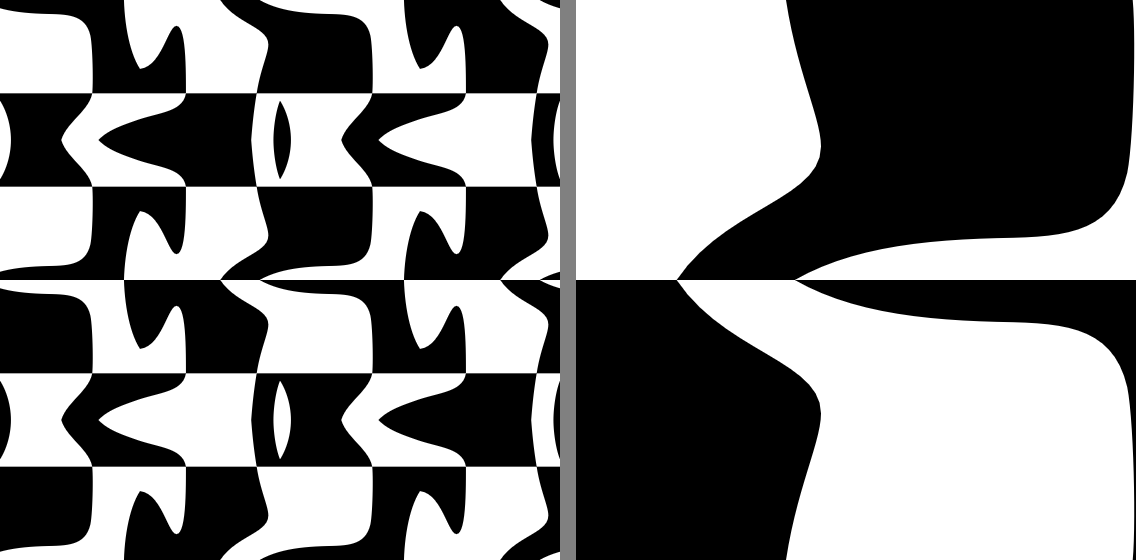
Left: the whole. Right: its middle third, enlarged.
Write a WebGL 2 fragment shader that draws this pattern.

```glsl
#version 300 es
precision highp float;
// Black and white warped checker: two by two cells, each mirrored about its
// middle height and inverted against its neighbours. Bezier edges are counted
// along a ray to the left for the fill; the nearest edge gives the smoothing.

uniform vec2 u_resolution;
out vec4 fragColor;

const float CELL = 384.0;   // cell side in drawing units
const float BAND = 128.0;   // height of one colour band

int crossings = 0;          // edges met to the left of the point
float edgeDistance = 1e5;   // distance to the nearest edge

void addSegment(vec2 p, vec2 a, vec2 b) {
  vec2 ab = b - a, ap = p - a;
  float along = clamp(dot(ap, ab) / dot(ab, ab), 0.0, 1.0);
  edgeDistance = min(edgeDistance, length(ap - ab * along));
  if ((a.y > p.y) != (b.y > p.y) && a.x + ab.x * ap.y / ab.y < p.x) crossings++;
}

void addCurve(vec2 p, vec2 a, vec2 b, vec2 c, vec2 d) {
  vec2 last = a;
  for (int i = 1; i <= 14; i++) {
    float t = float(i) / 14.0, s = 1.0 - t;
    vec2 next = s * s * s * a + 3.0 * s * t * (s * b + t * c) + t * t * t * d;
    addSegment(p, last, next);
    last = next;
  }
}

// Edges of the outer bands, y measured from the cell border
void addOuterBand(vec2 p) {
  // rounded shoulder
  addCurve(p, vec2(-28, 0), vec2(0, 16), vec2(36, 18.7), vec2(72, 19.3));
  addCurve(p, vec2(72, 19.3), vec2(98, 20), vec2(118, 23), vec2(124, 49));
  addCurve(p, vec2(124, 49), vec2(127, 64), vec2(128, 112), vec2(126.5, 128));
  // hanging tongue and hook
  addCurve(p, vec2(170, 0), vec2(171, 35), vec2(178, 73), vec2(192, 94.5));
  addCurve(p, vec2(192, 94.5), vec2(222, 91), vec2(230, 36), vec2(242, 35.5));
  addCurve(p, vec2(242, 35.5), vec2(255, 36), vec2(255, 92), vec2(255, 128));
  // bulging side
  addCurve(p, vec2(302, 0), vec2(324, 33), vec2(368, 37), vec2(368, 61));
  addCurve(p, vec2(368, 61), vec2(368, 74), vec2(357, 95), vec2(352, 128));
}

// Edges of the middle band, down to the mirror line
void addMiddleBand(vec2 p) {
  // lens
  addCurve(p, vec2(0, 138), vec2(-6, 153), vec2(-9, 176), vec2(-9, 192));
  addCurve(p, vec2(0, 138), vec2(9, 152), vec2(15, 172), vec2(15, 192));
  // two arrow points
  addCurve(p, vec2(126.5, 128), vec2(122, 152), vec2(91, 168), vec2(84, 192));
  addCurve(p, vec2(255, 128), vec2(251, 153), vec2(220, 154), vec2(190, 164));
  addCurve(p, vec2(190, 164), vec2(170, 171), vec2(148, 178), vec2(135, 192));
  // slightly bent side
  addCurve(p, vec2(352, 128), vec2(348, 152), vec2(346, 172), vec2(344.5, 192));
}

void main() {
  vec2 grid = 2.0 * gl_FragCoord.xy / u_resolution.y;
  float pixel = 2.0 * CELL / u_resolution.y;
  ivec2 cell = ivec2(floor(grid));

  // Fold the cell about its middle height
  vec2 p = fract(grid) * CELL;
  p.y = min(0.5 * CELL - abs(p.y - 0.5 * CELL), 191.99);
  bool middle = p.y >= BAND;

  // The next cell's edges reach back into this one
  for (int k = 0; k < 2; k++) {
    vec2 q = p - vec2(CELL * float(k), 0.0);
    if (middle) addMiddleBand(q);
    else addOuterBand(q);
  }
  edgeDistance = min(edgeDistance, min(p.y, abs(p.y - BAND)));

  int parity = (cell.x + cell.y + crossings + int(middle)) & 1;
  float side = parity == 1 ? 1.0 : -1.0;
  float white = clamp(0.5 + side * edgeDistance / pixel, 0.0, 1.0);
  fragColor = vec4(vec3(white), 1.0);
}
```
